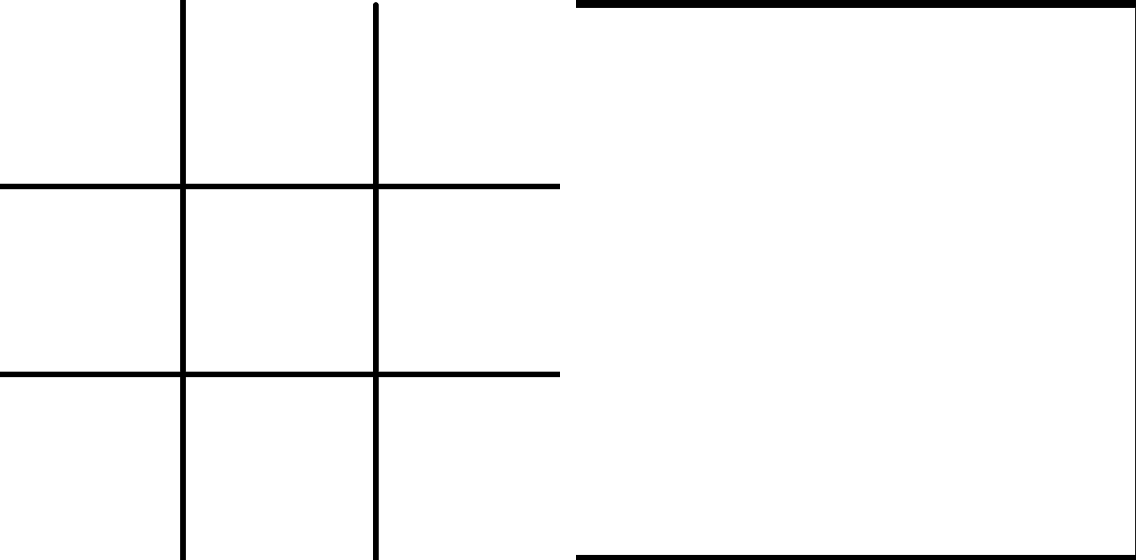
Left, the full canvas; right, a detail of the centre.
A Shadertoy shader for this pattern:

```glsl
// A white square split into three by three cells by two upright and two level
// black strokes. Each stroke is a round-ended capsule distance, placed by a loop;
// the right upright stroke stops just short of the top edge.

#define GRID_CENTER vec2(0.4990, 0.4992)
#define LINE_SPACING vec2(0.3444, 0.3356)
#define HALF_WIDTH 0.0050
#define SHORT_END 0.9910
#define OVERSHOOT 0.05
#define PAPER_COLOR vec3(1.0)
#define INK_COLOR vec3(0.0)

// Distance from p to a round-ended stroke from a to b
float strokeDistance(vec2 p, vec2 a, vec2 b) {
    vec2 along = b - a;
    float t = clamp(dot(p - a, along) / dot(along, along), 0.0, 1.0);
    return length(p - a - along * t) - HALF_WIDTH;
}

void mainImage(out vec4 fragColor, in vec2 fragCoord) {
    vec2 uv = fragCoord / iResolution.xy;
    float pixel = 1.0 / min(iResolution.x, iResolution.y);
    float low = -OVERSHOOT;
    float high = 1.0 + OVERSHOOT;

    // Nearest stroke of the two pairs
    float nearest = 1.0;
    for (int i = 0; i < 2; i++) {
        vec2 offset = GRID_CENTER + LINE_SPACING * (float(i) - 0.5);
        float top = i == 1 ? SHORT_END : high;
        float upright = strokeDistance(uv, vec2(offset.x, low), vec2(offset.x, top));
        float level = strokeDistance(uv, vec2(low, offset.y), vec2(high, offset.y));
        nearest = min(nearest, min(upright, level));
    }

    // Ink with an edge one pixel wide
    float ink = 1.0 - smoothstep(-0.5 * pixel, 0.5 * pixel, nearest);
    fragColor = vec4(mix(PAPER_COLOR, INK_COLOR, ink), 1.0);
}
```
